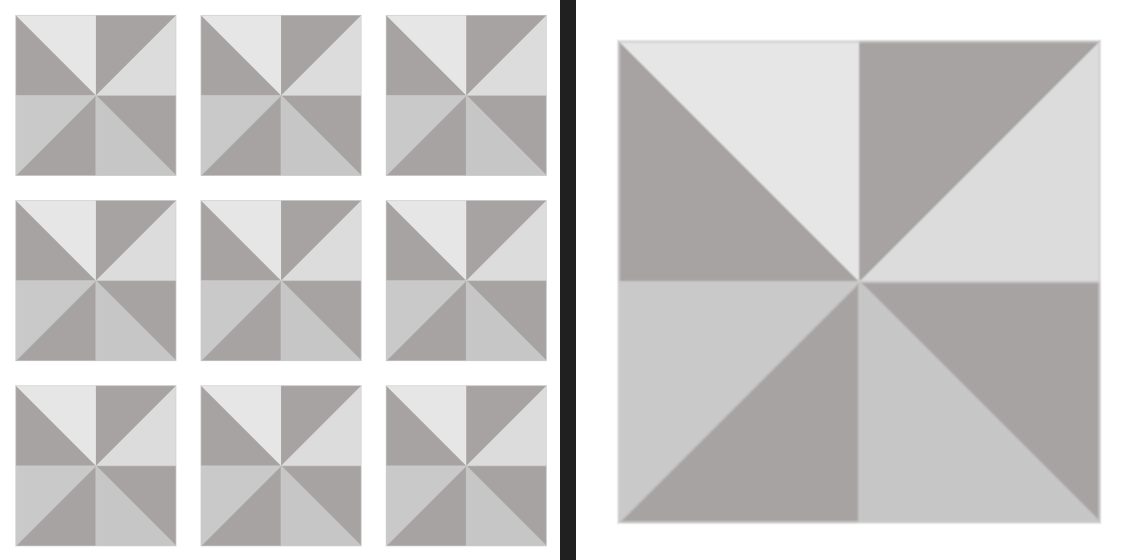
Left, the full canvas; right, a detail of the centre.
A three.js fragment shader for this pattern:

```glsl
// Three by three grid of grey pinwheel squares on white, with faint pale seams.
varying vec2 vUv;

const float PITCH = 0.3307;
const vec2 FIRST_CENTER = vec2(0.1712, 0.1682);
const float HALF_SIDE = 0.1437;
const float SOFT = 0.0011;
const vec3 PAPER = vec3(1.0);
const vec3 DARK = vec3(0.66, 0.64, 0.64);
const vec3 SEAM = vec3(0.80);

// Coverage of a shape whose signed distance is positive inside
float fill(float dist) {
  return smoothstep(-SOFT, SOFT, dist);
}

// Soft line centred on the zero of a distance
float line(float dist, float halfWidth) {
  return 1.0 - smoothstep(halfWidth - SOFT, halfWidth + SOFT, abs(dist));
}

// Offset from the centre of the nearest repeat
vec2 repeatCell(vec2 p, vec2 first, float pitch) {
  return mod(p - first + 0.5 * pitch, pitch) - 0.5 * pitch;
}

// Wedge between the x axis and the rising diagonal
float wedge(vec2 p) {
  return min(p.y, (p.x - p.y) * 0.7071);
}

float square(vec2 p, float halfSide) {
  return halfSide - max(abs(p.x), abs(p.y));
}

// Distance to the closest axis or diagonal
float spokes(vec2 p) {
  vec2 a = abs(p);
  return min(min(a.x, a.y), abs(a.x - a.y) * 0.7071);
}

// Four light wedges, a quarter turn apart, over the dark ground
vec3 pinwheel(vec2 p, vec4 tones) {
  vec3 color = DARK;
  for (int i = 0; i < 4; i++) {
    color = mix(color, vec3(tones.x), fill(wedge(p)));
    p = vec2(p.y, -p.x);
    tones = tones.yzwx;
  }
  return color;
}

void main() {
  vec2 p = repeatCell(vUv, FIRST_CENTER, PITCH);
  float edge = square(p, HALF_SIDE);

  // Light tones: right, top, left, bottom
  vec3 tile = pinwheel(p, vec4(0.863, 0.90, 0.79, 0.776));

  // Pale seams in the lower half and a thin outline
  float seam = line(spokes(p), 0.0009) * fill(-p.y + SOFT);
  tile = mix(tile, SEAM, 0.6 * seam);
  tile = mix(tile, SEAM, 0.75 * line(edge, 0.0014));

  gl_FragColor = vec4(mix(PAPER, tile, fill(edge)), 1.0);
}
```
